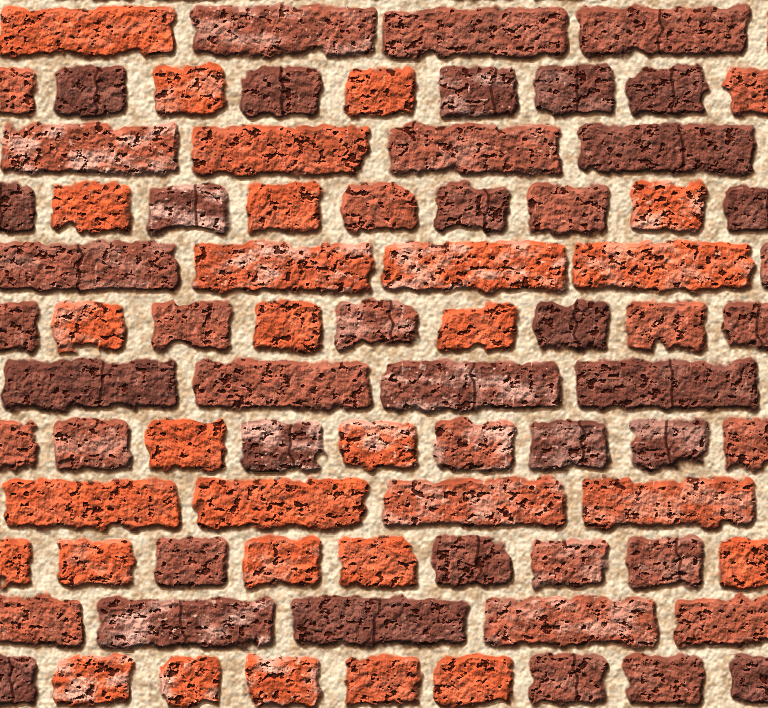
This texture is drawn by a WebGL 2 fragment shader. Its source:

```glsl
#version 300 es
precision highp float;
// Weathered brick wall: twelve courses alternating eight short headers with
// four long stretchers. Ragged rounded boxes form a height field that is lit
// from the upper left, then tinted, pitted and washed per brick.
uniform vec2 u_resolution;
out vec4 fragColor;

struct Brick { float dist; vec2 local; vec2 id; };

float hash(vec2 p) {
  vec3 k = fract(p.xyx * vec3(0.1031, 0.1030, 0.0973));
  k += dot(k, k.yzx + 33.33);
  return fract((k.x + k.y) * k.z);
}

float noise(vec2 p) {
  vec2 i = floor(p), f = fract(p);
  f *= f * (3.0 - 2.0 * f);
  return mix(mix(hash(i), hash(i + vec2(1, 0)), f.x),
             mix(hash(i + vec2(0, 1)), hash(i + vec2(1, 1)), f.x), f.y);
}

float fbm(vec2 p) {
  float sum = 0.0, amp = 0.53;
  for (int i = 0; i < 4; i++) {
    sum += amp * noise(p);
    p = mat2(1.6, 1.2, -1.2, 1.6) * p + 7.3;
    amp *= 0.5;
  }
  return sum;
}

// Nearest brick; one unit is one course height, and the wall is 13 x 12
Brick brickAt(vec2 q) {
  float row = floor(q.y);
  bool header = mod(row, 2.0) < 0.5;
  float pitch = header ? 1.625 : 3.25;
  float shift = header ? 0.89 : (row < 2.0 ? 1.755 : 0.13);
  float x = (q.x + shift) / pitch;
  vec2 id = vec2(mod(floor(x), 13.0 / pitch), row) + 3.0;

  vec2 local = vec2((fract(x) - 0.5) * pitch, fract(q.y) - 0.475);
  local.x += (hash(id + 41.0) - 0.5) * 0.13;
  local.y += (hash(id + 57.0) - 0.5) * 0.04;
  vec2 size = vec2(header ? 0.65 : 1.51, 0.415);
  size.x += (hash(id + 73.0) - 0.5) * 0.12;

  // Rounded box with crumbled rim and broken corners
  vec2 b = abs(local) - size + 0.13;
  float d = length(max(b, 0.0)) + min(max(b.x, b.y), 0.0) - 0.13;
  d += (fbm(q * 4.0 + id) - 0.5) * 0.2;
  d += max(noise(q * 2.6 + id * 5.0) - 0.68, 0.0) * (header ? 0.5 : 0.3);
  return Brick(d, local, id);
}

float pitsAt(vec2 q) {
  return smoothstep(0.60, 0.74, fbm(q * vec2(9.0, 11.0) + 19.0));
}

float heightAt(vec2 q, float dist) {
  float face = 1.0 - smoothstep(-0.08, 0.03, dist);
  float stone = 0.10 + 0.10 * fbm(q * 11.0) - 0.05 * pitsAt(q);
  float sand = 0.07 * fbm(q * 6.0 + 31.0) + 0.025 * noise(q * 19.0);
  return mix(sand, stone, face);
}

void main() {
  vec2 q = gl_FragCoord.xy / u_resolution * vec2(13.0, 12.0);
  float pixel = 12.0 / u_resolution.y;
  Brick brick = brickAt(q);
  float face = 1.0 - smoothstep(-0.015 - pixel, 0.015 + pixel, brick.dist);

  // Slope toward the light, and the shadow thrown below each brick
  vec2 toLight = vec2(-0.014, 0.026);
  float rise = heightAt(q, brick.dist)
             - heightAt(q + toLight, brickAt(q + toLight).dist);
  float lit = clamp(rise * 24.0, -0.65, 0.32);
  float shadow = 1.0 - smoothstep(-0.03, 0.03, brickAt(q + vec2(-0.03, 0.06)).dist);

  // Sandy mortar
  float sand = fbm(q * 3.0 + 11.0) * 0.6 + noise(q * 15.0) * 0.4;
  vec3 mortar = mix(vec3(0.81, 0.67, 0.52), vec3(0.97, 0.88, 0.75),
                    smoothstep(0.22, 0.65, sand));
  mortar = mix(mortar, vec3(0.36, 0.20, 0.10), shadow * 0.75);

  // Fired clay, from purple brown through russet to orange red
  float tone = hash(brick.id + 7.0);
  vec3 clay = mix(vec3(0.44, 0.25, 0.20), vec3(0.59, 0.32, 0.24),
                  smoothstep(0.05, 0.5, tone));
  clay = mix(clay, vec3(0.77, 0.34, 0.20), smoothstep(0.45, 0.85, tone));
  clay *= 0.72 + 0.56 * fbm(q * 5.0 + 3.0);

  // Pale lime wash, light specks and dark pits
  float wash = smoothstep(0.35, 0.95, hash(brick.id + 91.0));
  float patches = smoothstep(0.40, 0.72, fbm(q * vec2(2.2, 4.5) + brick.id * 3.0));
  clay = mix(clay, vec3(0.87, 0.67, 0.59), patches * (0.12 + 0.65 * wash));
  float specks = smoothstep(0.80, 0.95, noise(q * 16.0 + 51.0));
  clay = mix(clay, vec3(0.88, 0.70, 0.61), specks * (0.25 + 0.45 * wash));
  clay = mix(clay, vec3(0.21, 0.07, 0.04), pitsAt(q) * 0.8);

  // Thin upright crack on some of the darker bricks
  float bend = (noise(vec2(q.y * 6.0, brick.id.x)) - 0.5) * 0.12;
  float line = abs(brick.local.x - bend - hash(brick.id + 23.0) * 0.6 + 0.3);
  float crack = (1.0 - smoothstep(0.01, 0.02 + pixel, line)) * step(tone, 0.35);
  clay = mix(clay, vec3(0.17, 0.07, 0.05), crack * 0.7);

  // Darkened rim, strongest along the underside
  float rim = smoothstep(-0.10, 0.0, brick.dist);
  clay *= 1.0 - rim * (brick.local.y < 0.0 ? 0.38 : 0.15);

  vec3 color = mix(mortar * (1.0 + lit * 0.55), clay * (1.06 + lit), face);
  fragColor = vec4(clamp(color, 0.0, 1.0), 1.0);
}
```
